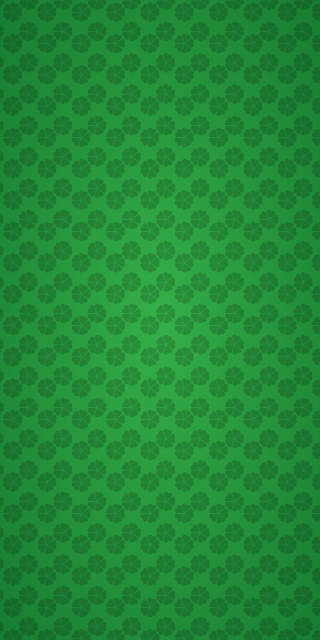
This pattern is drawn by a Shadertoy shader. Its source:

```glsl
// Tone-on-tone clovers on a green radial gradient.
// Two offset copies of one lattice place the clovers in diagonal pairs.
// Each clover folds the plane into equal sectors and draws one notched leaf.

const float TAU = 6.2831853;

// Layout, in canvas widths from the lower left
const vec2 PITCH = vec2(0.1073, 0.0979);
const vec2 LOWER_ANCHOR = vec2(0.039, 0.004);
const vec2 UPPER_ANCHOR = vec2(0.0885, 0.0415);

// Clover shape, in clover radii unless noted
const float CLOVER_RADIUS = 0.031;   // canvas widths
const float LEAF_COUNT = 5.0;
const float CLOVER_TILT = 0.3;
const vec2 LOBE_CENTER = vec2(0.19, 0.69);
const float LOBE_RADIUS = 0.27;
const float LEAF_GAP = 0.03;
const float VEIN_HALF_WIDTH = 0.016;
const float VEIN_LENGTH = 0.5;

// Colours
const vec3 CENTER_GREEN = vec3(0.208, 0.690, 0.282);
const vec3 CORNER_GREEN = vec3(0.090, 0.485, 0.192);
const float CLOVER_SHADE = 0.82;
const float VEIN_STRENGTH = 0.5;

// Coverage of a shape from its signed distance
float coverage(float dist, float pixel) {
    return 1.0 - smoothstep(-0.6 * pixel, 0.6 * pixel, dist);
}

// Fold a point into one sector, with the leaf along +y
vec2 foldSector(vec2 p) {
    float sector = TAU / LEAF_COUNT;
    float angle = atan(p.x, p.y + 1e-6) - CLOVER_TILT;
    angle = mod(angle + 0.5 * sector, sector) - 0.5 * sector;
    return length(p) * vec2(abs(sin(angle)), cos(angle));
}

// Two round lobes joined to a wedge that tapers to the middle
float leafDistance(vec2 p) {
    float halfSector = 0.5 * TAU / LEAF_COUNT;
    float edge = p.x * cos(halfSector) - p.y * sin(halfSector) + LEAF_GAP;
    float lobe = length(p - LOBE_CENTER) - LOBE_RADIUS;
    float wedge = max(p.y - LOBE_CENTER.y, p.x - LOBE_CENTER.x - LOBE_RADIUS);
    return max(min(lobe, wedge), edge);
}

// Ink of one clover: leaves less their fine light veins
float clover(vec2 p, float pixel) {
    vec2 q = foldSector(p / CLOVER_RADIUS);
    float blur = pixel / CLOVER_RADIUS;
    float vein = max(q.x - VEIN_HALF_WIDTH, q.y - VEIN_LENGTH);
    float leaf = coverage(leafDistance(q), blur);
    return leaf * (1.0 - VEIN_STRENGTH * coverage(vein, blur));
}

// One clover in every cell of a lattice
float cloverLattice(vec2 p, vec2 anchor, float pixel) {
    vec2 cell = floor((p - anchor) / PITCH + 0.5);
    return clover(p - anchor - cell * PITCH, pixel);
}

void mainImage(out vec4 fragColor, in vec2 fragCoord) {
    float pixel = 1.0 / iResolution.x;
    vec2 p = fragCoord * pixel;

    // Elliptical gradient, reaching 1 at the corners
    vec2 centered = 2.0 * fragCoord / iResolution.xy - 1.0;
    float falloff = length(centered) / sqrt(2.0);
    vec3 color = mix(CENTER_GREEN, CORNER_GREEN, falloff);

    // Clovers shade the gradient
    float ink = max(cloverLattice(p, LOWER_ANCHOR, pixel),
                    cloverLattice(p, UPPER_ANCHOR, pixel));
    color *= mix(1.0, CLOVER_SHADE, ink);

    fragColor = vec4(color, 1.0);
}
```
